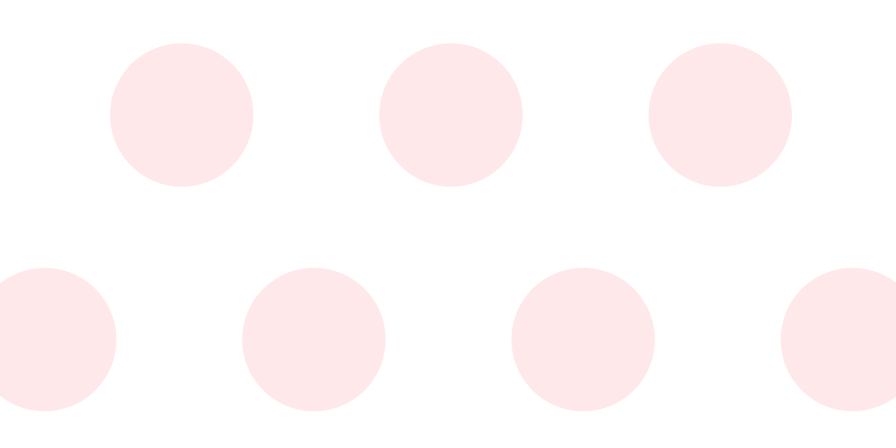
Reproduce this pattern procedurally as a Shadertoy shader.

```glsl
// Signed distance to the nearest dot in rows that shift sideways by turns
float dotRows(vec2 p) {
    vec2 pitch = vec2(0.601, 0.5013);
    p -= vec2(0.0997, 0.242);
    float row = round(p.y / pitch.y);
    p.x -= 0.306 * mod(row, 2.0);
    vec2 local = p - pitch * vec2(round(p.x / pitch.x), row);
    return length(local) - 0.16;
}

void mainImage(out vec4 fragColor, in vec2 fragCoord) {
    vec2 uv = fragCoord / iResolution.y;
    float pixel = 1.0 / iResolution.y;

    // Pale pink dots on white
    float coverage = 1.0 - smoothstep(-0.75 * pixel, 0.75 * pixel, dotRows(uv));
    vec3 color = mix(vec3(1.0), vec3(0.996, 0.908, 0.914), coverage);

    fragColor = vec4(color, 1.0);
}
```
